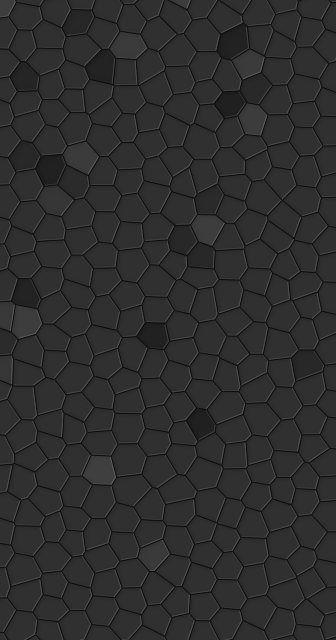
Give the GLSL for this pattern, as a WebGL 1 fragment shader.

```glsl
precision highp float;
// Dark stone mosaic: irregular hexagon-like cells with thin black joints and a lit bevel

uniform vec2 u_resolution;

#define CELLS_ACROSS 12.2    // cell heights per canvas width
#define COLUMN_PITCH 0.93    // column spacing in cell heights
#define JITTER 0.52          // how far the seeds stray
#define JOINT 0.019          // half width of the black joint
#define RIM 0.062            // outer limit of the lit rim
#define BEVEL 0.075          // falloff of the soft edge shade
#define ODD_SHARE 0.075      // share of dark cells, and of light cells
#define STONE 0.190
#define JOINT_TONE 0.06
#define RIM_GAIN 0.12
#define LIGHT_DIR vec2(0.88, -0.47)

vec2 hash2(vec2 p) {
    vec2 q = vec2(dot(p, vec2(127.1, 311.7)), dot(p, vec2(269.5, 183.3)));
    return fract(sin(q) * 43758.54);
}

// Seed of a cell on a grid whose odd columns are shifted by half a cell
vec2 seedPoint(vec2 id) {
    vec2 base = vec2(id.x * COLUMN_PITCH, id.y + 0.5 * mod(id.x, 2.0));
    return base + (hash2(id) - 0.5) * JITTER;
}

// Mostly even stone, with a few darker and lighter cells
float cellTone(vec2 id) {
    vec2 h = hash2(id + 57.3);
    float dark = step(h.x, ODD_SHARE);
    float light = step(1.0 - ODD_SHARE, h.x);
    float strength = mix(0.3, 1.0, h.y);
    return STONE + strength * (0.06 * light - 0.065 * dark);
}

void main() {
    vec2 p = gl_FragCoord.xy / u_resolution.x * CELLS_ACROSS;
    float pixel = CELLS_ACROSS / u_resolution.x;
    vec2 home = floor(vec2(p.x / COLUMN_PITCH, p.y));

    // Nearest seed
    vec2 nearId = home;
    vec2 toNear = vec2(9.0);
    for (int j = -2; j <= 2; j++) {
        for (int i = -2; i <= 2; i++) {
            vec2 id = home + vec2(float(i), float(j));
            vec2 r = seedPoint(id) - p;
            if (dot(r, r) < dot(toNear, toNear)) {
                toNear = r;
                nearId = id;
            }
        }
    }

    // Distance to the nearest cell border, and its outward normal
    float edge = 9.0;
    vec2 normal = vec2(0.0);
    for (int j = -2; j <= 2; j++) {
        for (int i = -2; i <= 2; i++) {
            vec2 r = seedPoint(nearId + vec2(float(i), float(j))) - p;
            vec2 across = r - toNear;
            if (dot(across, across) > 0.0001) {
                vec2 n = normalize(across);
                float d = dot(0.5 * (r + toNear), n);
                if (d < edge) {
                    edge = d;
                    normal = n;
                }
            }
        }
    }

    // Soft shade towards the border, bright rim on sides facing the light
    float facing = dot(normal, LIGHT_DIR);
    float tone = cellTone(nearId);
    tone += exp(-edge / BEVEL) * (0.02 * facing - 0.03);
    float rim = 1.0 - smoothstep(RIM - 0.5 * pixel, RIM + 0.5 * pixel, edge);
    tone += rim * RIM_GAIN * smoothstep(0.1, 0.9, facing);

    // Black joint
    float joint = 1.0 - smoothstep(JOINT - 0.5 * pixel, JOINT + 0.5 * pixel, edge);
    tone = mix(tone, JOINT_TONE, joint);

    gl_FragColor = vec4(vec3(tone), 1.0);
}
```
